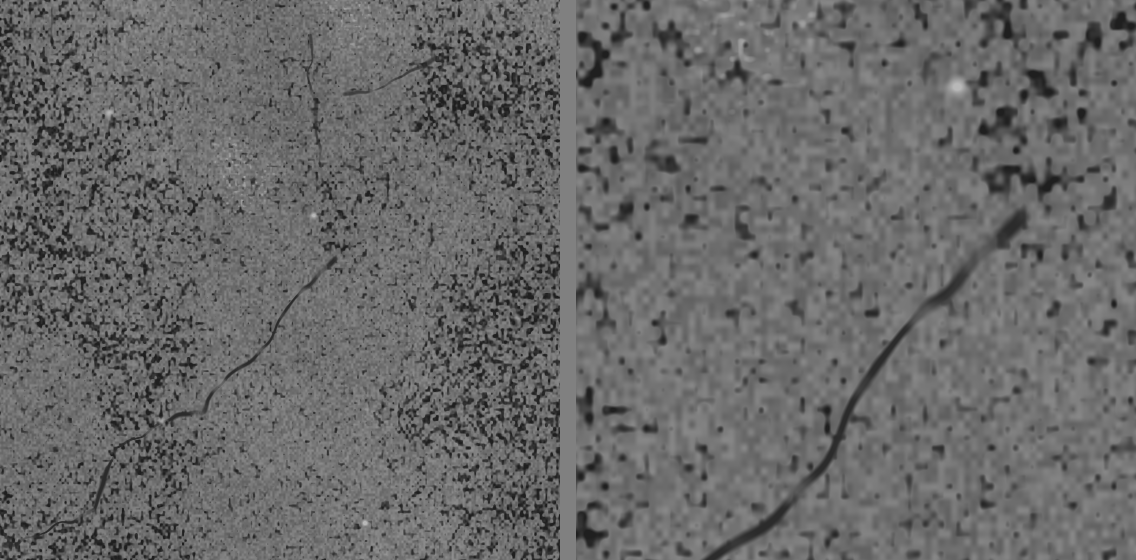
Left, the full canvas; right, a detail of the centre.
A three.js fragment shader for this texture:

```glsl
// Draws weathered grey stone: fine grain, clustered dark pits, thin cracks and pale flecks.
varying vec2 vUv;

const float STONE_GREY = 0.457;
const float CRACK_GREY = 0.17;
const float FLECK_GREY = 0.72;
const vec2 GRAIN_SCALE = vec2(256.0, 215.0);
const vec2 PIT_SCALE = vec2(205.0, 175.0);
const float GRAIN_CONTRAST = 0.15;
const float PIT_DEPTH = 0.31;
const float TONE_DRIFT = 0.11;
const float CRACK_WIDTH = 0.0024;
const int FLECK_COUNT = 5;

float hash(vec2 p) {
  vec3 q = fract(vec3(p.xyx) * 0.1031);
  q += dot(q, q.yzx + 33.33);
  return fract((q.x + q.y) * q.z);
}

float noise(vec2 p) {
  vec2 cell = floor(p);
  vec2 f = fract(p);
  f = f * f * (3.0 - 2.0 * f);
  float low = mix(hash(cell), hash(cell + vec2(1.0, 0.0)), f.x);
  float high = mix(hash(cell + vec2(0.0, 1.0)), hash(cell + 1.0), f.x);
  return mix(low, high, f.y);
}

float fbm(vec2 p) {
  float sum = 0.0;
  float weight = 0.5;
  for (int i = 0; i < 5; i++) {
    sum += weight * noise(p);
    p = mat2(0.8, 0.6, -0.6, 0.8) * p * 2.03 + 17.3;
    weight *= 0.5;
  }
  return sum / 0.97;
}

float segmentDistance(vec2 p, vec2 a, vec2 b) {
  vec2 along = b - a;
  float t = clamp(dot(p - a, along) / dot(along, along), 0.0, 1.0);
  return length(p - a - along * t);
}

// Dark clusters, denser towards the left and right edges
float roughness(vec2 p) {
  float edgeBias = 0.16 * (abs(p.x - 0.5) * 2.0 - 0.5);
  return smoothstep(0.36, 0.74, fbm(p * 5.0 + 3.7) + edgeBias);
}

float pits(vec2 p, float rough) {
  float n = mix(noise(p * PIT_SCALE + 41.0), noise(p * 95.0 + 9.0), 0.33);
  n = (n - 0.5) * 1.3 + 0.5;
  float start = mix(0.64, 0.34, rough);
  return smoothstep(start, start + 0.5, n);
}

// Jagged, broken cracks: one long rising line and two faint ones
float cracks(vec2 p) {
  vec2 wobble = vec2(noise(p * 38.0), noise(p * 38.0 + 70.0)) - 0.5;
  vec2 bend = vec2(noise(p * 13.0 + 5.0), noise(p * 13.0 + 31.0)) - 0.5;
  vec2 q = p + wobble * 0.012 + bend * 0.024;

  vec2 foot = vec2(0.17, 0.095);
  vec2 knee = vec2(0.215, 0.205);
  vec2 hip = vec2(0.36, 0.265);
  float longCrack = segmentDistance(q, vec2(0.02, 0.03), foot);
  longCrack = min(longCrack, segmentDistance(q, foot, knee));
  longCrack = min(longCrack, segmentDistance(q, knee, hip));
  longCrack = min(longCrack, segmentDistance(q, hip, vec2(0.60, 0.53)));
  float faintCrack = segmentDistance(q, vec2(0.545, 0.94), vec2(0.57, 0.70));
  faintCrack = min(faintCrack, segmentDistance(q, vec2(0.61, 0.82), vec2(0.78, 0.91)));

  float width = CRACK_WIDTH * (0.3 + 1.4 * noise(p * 27.0 + 12.0));
  float strength = smoothstep(0.12, 0.6, noise(p * 48.0 + 60.0));
  float main = 1.0 - smoothstep(width * 0.4, width * 2.0, longCrack);
  float faint = 1.0 - smoothstep(width * 0.3, width * 1.8, faintCrack);
  return max(main * mix(0.3, 1.0, strength), faint * strength * 0.7);
}

// Small ragged pale spots; the first is the largest
float flecks(vec2 p) {
  float sum = 0.0;
  for (int i = 0; i < FLECK_COUNT; i++) {
    float id = float(i);
    vec2 center = fract(vec2(0.196, 0.798) + id * vec2(0.364, 0.817));
    float radius = i == 0 ? 0.015 : 0.009;
    float ragged = 0.35 + 1.1 * noise(p * 140.0 + id * 7.0);
    sum += (1.0 - smoothstep(0.0, radius, length(p - center))) * ragged;
  }
  return clamp(sum, 0.0, 1.0);
}

void main() {
  vec2 p = vUv;
  float rough = roughness(p);

  // Stone body
  float grey = STONE_GREY + GRAIN_CONTRAST * (noise(p * GRAIN_SCALE) - 0.5);
  grey += TONE_DRIFT * (fbm(p * 4.0 + 52.0) - 0.5);
  grey -= PIT_DEPTH * pits(p, rough);

  // Pale dusty areas
  float dust = smoothstep(0.56, 0.78, fbm(p * 4.5 + 88.0)) * (1.0 - rough);
  grey += dust * (0.02 + 0.14 * smoothstep(0.6, 1.0, noise(p * 190.0 + 23.0)));

  // Cracks and flecks
  grey = mix(grey, CRACK_GREY, cracks(p));
  grey = mix(grey, FLECK_GREY, flecks(p));
  gl_FragColor = vec4(vec3(clamp(grey, 0.12, 0.8)), 1.0);
}
```
